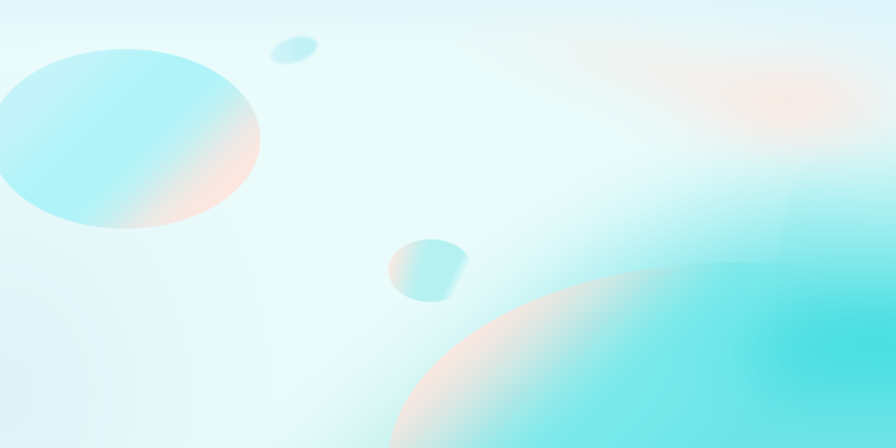
Give the GLSL for this background, as a Shadertoy shader.

```glsl
#define PALE vec3(0.915, 0.985, 0.985)
#define MIST vec3(0.875, 0.950, 0.965)
#define SKY vec3(0.850, 0.945, 0.980)
#define AQUA vec3(0.690, 0.955, 0.975)
#define TEAL vec3(0.370, 0.885, 0.900)
#define DEEP vec3(0.290, 0.875, 0.885)
#define BLUSH vec3(0.985, 0.905, 0.880)
#define EDGE_BLUR 0.002

// Gaussian falloff around an elliptical centre
float glow(vec2 p, vec2 center, vec2 radius) {
    vec2 q = (p - center) / radius;
    return exp(-dot(q, q));
}

// Antialiased coverage of an ellipse; q is relative to its centre
float ellipse(vec2 q, vec2 radius, float blur) {
    float k = length(q / radius);
    float slope = length(q / (radius * radius)) / max(k, 1e-3);
    float dist = (k - 1.0) / max(slope, 1e-3);
    float width = max(blur, 1.0 / iResolution.y);
    return 1.0 - smoothstep(-width, width, dist);
}

vec2 rotate(vec2 q, float angle) {
    float c = cos(angle), s = sin(angle);
    return vec2(c * q.x + s * q.y, c * q.y - s * q.x);
}

vec3 background(vec2 p) {
    vec3 color = mix(PALE, MIST, glow(p, vec2(0.0, 0.12), vec2(0.38, 0.45)));
    color = mix(color, SKY, 0.55 * smoothstep(0.88, 1.02, p.y));
    color = mix(color, SKY, 0.45 * glow(p, vec2(2.0, 0.95), vec2(0.35, 0.20)));

    // Teal haze rising along a curve towards the right
    float horizon = 0.635 - 0.36 * (2.0 - p.x) * (2.0 - p.x);
    float haze = smoothstep(-0.18, 0.42, horizon - p.y);
    haze *= mix(0.55, 1.0, smoothstep(0.9, 1.7, p.x));
    vec3 hazeColor = mix(vec3(0.60, 0.90, 0.85), TEAL, smoothstep(0.7, 1.4, p.x));
    color = mix(color, hazeColor, haze);

    // Faint fold in the haze
    float fold = smoothstep(-0.008, 0.012, p.x - 1.73 - 0.19 * (p.y - 0.41));
    float foldFade = smoothstep(0.68, 0.48, p.y) * smoothstep(2.0, 1.75, p.x);
    color = mix(color, TEAL, 0.10 * fold * foldFade);

    // Blush light in the upper right
    color = mix(color, BLUSH, 0.75 * glow(p, vec2(1.77, 0.77), vec2(0.20, 0.11)));
    color = mix(color, BLUSH, 0.42 * glow(rotate(p - vec2(1.52, 0.83), -0.25),
                                          vec2(0.0), vec2(0.32, 0.08)));
    return color;
}

void mainImage(out vec4 fragColor, in vec2 fragCoord) {
    vec2 p = fragCoord / iResolution.y;
    vec3 color = background(p);

    // Large sphere on the lower right, dissolving into the haze
    vec2 q = p - vec2(1.641, -0.042);
    float slant = dot(p, vec2(0.667, -0.746));
    vec3 fill = mix(BLUSH, vec3(0.48, 0.915, 0.925), smoothstep(0.48, 0.84, slant));
    fill = mix(fill, TEAL, smoothstep(0.80, 1.25, slant));
    float cover = ellipse(q, vec2(0.776, 0.456), EDGE_BLUR);
    color = mix(color, fill, cover * smoothstep(1.85, 1.62, p.x));
    color = mix(color, DEEP, 0.9 * glow(p, vec2(1.95, 0.23), vec2(0.28, 0.11)));
    color = mix(color, vec3(0.46, 0.895, 0.895),
                0.6 * smoothstep(0.16, 0.0, p.y) * smoothstep(1.4, 1.8, p.x));

    // Large sphere on the left
    vec2 radius = vec2(0.302, 0.2005);
    q = p - vec2(0.279, 0.690);
    slant = dot(q / radius, vec2(0.82, -0.57));
    fill = mix(vec3(0.77, 0.955, 0.980), AQUA, smoothstep(-0.9, -0.2, slant));
    fill = mix(fill, BLUSH, smoothstep(0.10, 0.92, slant));
    color = mix(color, fill, ellipse(q, radius, EDGE_BLUR));

    // Small sphere in the middle, fading along its slanted right side
    radius = vec2(0.094, 0.070);
    q = p - vec2(0.961, 0.396);
    fill = mix(BLUSH, vec3(0.70, 0.945, 0.945),
               smoothstep(-1.1, -0.1, dot(q / radius, vec2(0.95, -0.2))));
    float fade = smoothstep(0.085, 0.050, q.x - 0.50 * q.y);
    color = mix(color, fill, 0.95 * fade * ellipse(q, radius, EDGE_BLUR));

    // Tiny tilted droplet near the top
    q = rotate(p - vec2(0.656, 0.888), 0.30);
    fill = mix(vec3(0.80, 0.955, 0.975), vec3(0.73, 0.940, 0.960),
               smoothstep(-0.05, 0.04, q.x));
    color = mix(color, fill, 0.9 * ellipse(q, vec2(0.053, 0.027), 0.007));

    fragColor = vec4(color, 1.0);
}
```
